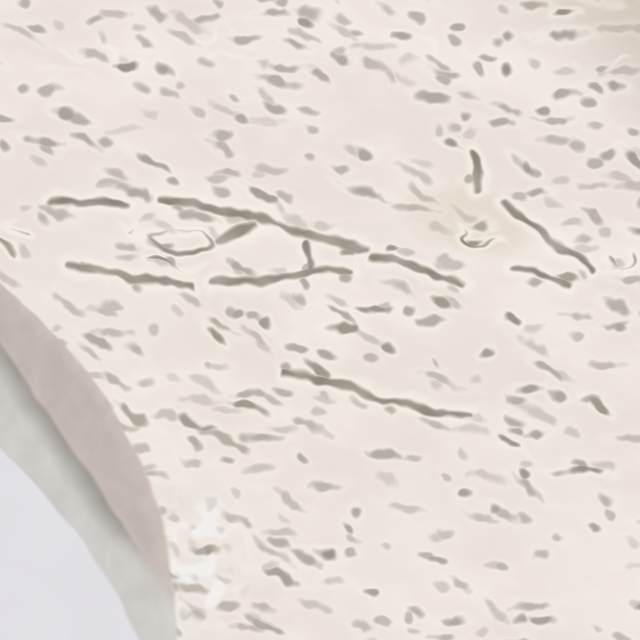
Write a Shadertoy shader that draws this texture.

```glsl
// Pale travertine slab: cream stone with slanted grey cracks and pits, each ringed
// by a light halo, and a curved grey rim with a lavender-white face at lower left.
// Cracks are warped segments, noise contours and scattered ellipses.

// Crack segments across the slab: start xy, end xy.
const vec4 CRACKS[12] = vec4[12](
    vec4(.08, .682, .20, .682), vec4(.255, .69, .43, .651), vec4(.43, .651, .57, .61),
    vec4(.335, .628, .40, .648), vec4(.105, .586, .305, .551), vec4(.335, .555, .55, .578),
    vec4(.445, .42, .73, .346), vec4(.58, .60, .725, .56), vec4(.80, .583, .89, .552),
    vec4(.79, .682, .925, .58), vec4(.735, .766, .75, .70), vec4(.48, .62, .49, .575));

float hash(vec2 p) {
    vec3 a = fract(p.xyx * .1031);
    a += dot(a, a.yzx + 33.33);
    return fract((a.x + a.y) * a.z);
}

float corner(vec2 cell, vec2 offset) {
    float angle = 6.2832 * hash(cell);
    return dot(vec2(cos(angle), sin(angle)), offset);
}

// Gradient noise, roughly -1 to 1.
float noise(vec2 p) {
    vec2 i = floor(p), f = fract(p), u = f * f * f * (f * (f * 6. - 15.) + 10.);
    vec2 e = vec2(1, 0);
    return 1.4 * mix(mix(corner(i, f), corner(i + e, f - e), u.x),
                     mix(corner(i + e.yx, f - e.yx), corner(i + 1., f - 1.), u.x), u.y);
}

float fbm(vec2 p) {
    return .55 * noise(p) + .3 * noise(p * 2.1 + 7.3) + .15 * noise(p * 4.3 + 19.1);
}

// Distance to the large cracks, thick in the middle and thin at the ends.
float crackDistance(vec2 p) {
    float d = 1.;
    for (int i = 0; i < 12; i++) {
        vec2 a = CRACKS[i].xy, along = CRACKS[i].zw - a;
        float h = clamp(dot(p - a, along) / dot(along, along), 0., 1.);
        d = min(d, length(p - a - along * h) - .0035 - .004 * sqrt(h * (1. - h)));
    }
    return d + .0035 * noise(p * 38.);
}

// Distance to broken contour lines of stretched noise.
float veinDistance(vec2 q, float mask) {
    vec2 s = vec2(13, 25), e = vec2(.002, 0);
    float n = noise(q * s);
    vec2 slope = vec2(noise((q + e) * s) - n, noise((q + e.yx) * s) - n) / e.x;
    return abs(n) / max(length(slope), 6.) - .0035 + .035 * (1. - mask);
}

// Scattered slanted pits: x is darkness, y is halo.
vec2 pits(vec2 q, float seed, vec2 grid) {
    vec2 g = q * grid + seed, result = vec2(0);
    for (int j = -1; j <= 1; j++)
    for (int i = -1; i <= 1; i++) {
        vec2 cell = floor(g) + vec2(i, j);
        float size = hash(cell + 31.7), kind = hash(cell + 83.1);
        vec2 center = cell + .2 + .6 * vec2(hash(cell + 5.3), hash(cell + 57.9));
        vec2 r = vec2(.008 + .019 * size * size, .003 + .004 * kind);
        vec2 v = (g - center) / grid;
        v.y += v.x * (hash(cell + 11.) - .5) * .7;
        float d = (length(v / r) - 1.) * r.y + .0035 * noise(q * 60.);
        float strength = step(.45, kind) * (.25 + .6 * hash(cell + 71.));
        result = max(result, strength * (1. - vec2(smoothstep(-.003, .004, d),
                                                   smoothstep(.002, .013, d))));
    }
    return result;
}

void mainImage(out vec4 fragColor, in vec2 fragCoord) {
    vec2 p = fragCoord / iResolution.xy;
    vec2 warp = vec2(noise(p * 17.), noise(p * 17. + 40.)) * .009
              + vec2(noise(p * 46.), noise(p * 46. + 90.)) * .003;
    vec2 w = p + warp;
    vec2 q = mat2(.966, .259, -.259, .966) * w;

    // Stone body: cream and faintly pink clouds, stretched along the bedding.
    float cloud = fbm(q * vec2(4, 8) + 3.);
    vec3 color = mix(vec3(.917, .882, .847), vec3(.943, .913, .882),
                     smoothstep(-.25, .4, cloud));
    color = mix(color, vec3(.925, .896, .885), .6 * smoothstep(-.1, .35, fbm(p * 3.2 + 21.)));
    color += .008 * fbm(q * vec2(30, 55));
    float tan1 = 1. - smoothstep(.6, 1.1, length((q - vec2(.535, .822)) / vec2(.115, .055)));
    color = mix(color, vec3(.885, .845, .79), .75 * tan1);
    color = mix(color, vec3(.81, .77, .72), .8 * smoothstep(1.72, 2., p.x + p.y + .03 * cloud));

    // Cracks and pits, with their light halos underneath.
    float band = exp(-pow((p.y - .61) / .075, 2.)) + .72 * exp(-pow((p.y - .93) / .09, 2.));
    float mask = band * smoothstep(-.1, .25, noise(q * vec2(5, 9) + 12.));
    float vein = veinDistance(q, mask);
    float d = min(crackDistance(w), vein);
    vec2 pit = max(pits(q, 3., vec2(12, 21)), .75 * pits(q, 47., vec2(17, 31)));
    float halo = max(1. - smoothstep(.003, .019, d), pit.y);
    float dark = max((1. - smoothstep(-.003, .0045, d)) * (.85 + .25 * noise(p * 25.)), pit.x);
    color = mix(color, vec3(.963, .94, .905), .8 * halo);
    color = mix(color, vec3(.55, .52, .475), clamp(dark, 0., 1.));

    // Chalky flecks beside the rim.
    float chalk = 1. - smoothstep(.4, 1., length((p - vec2(.32, .13)) / vec2(.09, .14)));
    color = mix(color, vec3(.95, .94, .93), chalk * smoothstep(-.1, .4, noise(w * 32.)));
    color -= .12 * chalk * smoothstep(.25, .7, noise(w * 38. + 8.));

    // Curved rim with a dark seam, then the smooth pale face inside it.
    vec2 r = p + warp * .35;
    float y2 = r.y * r.y;
    float outer = r.x - (.275 - .55 * y2 - .6 * y2 * r.y);
    float inner = r.x - (.215 - .4 * r.y - 1.07 * y2);
    float seam = r.x - (.309 - .68 * r.y);
    vec3 rim = mix(vec3(.81, .80, .785), vec3(.765, .72, .695), smoothstep(-.015, .02, seam));
    rim += .035 * fbm(p * vec2(28, 20)) + .03 * smoothstep(-.03, 0., outer);
    float seamShade = smoothstep(-.045, 0., seam) * (1. - smoothstep(0., .012, seam));
    rim -= .15 * seamShade * smoothstep(.1, .2, p.y);
    vec3 face = vec3(.885, .88, .9) + .012 * fbm(p * 6.);
    rim = mix(face, rim, smoothstep(-.004, .006, inner));
    color = mix(rim, color, smoothstep(-.004, .005, outer));

    fragColor = vec4(color, 1.);
}
```
